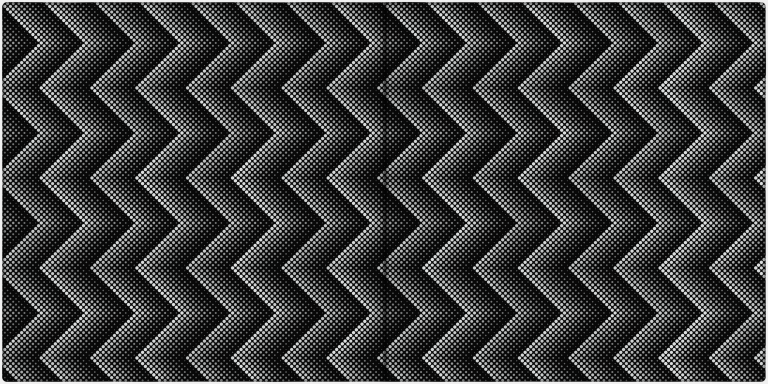
Write a Shadertoy shader that draws this pattern.

```glsl
// Upright zigzag bands of staggered halftone dots on dark cloth with a centre seam.

// Lengths are in canvas heights.
const float BAND_WIDTH  = 0.1242;    // about 16 bands across
const float ZIG_PERIOD  = 0.2344;    // about 4.3 zigzags down
const vec2  ZIG_TIP     = vec2(0.104, 0.771);
const float DOT_PITCH   = ZIG_PERIOD / 16.0;
const float MAX_COVER   = 0.56;      // dot coverage at the bright edge
const float MIN_COVER   = 0.03;
const float SEAM_OFFSET = 0.003;     // from the canvas centre
const float SEAM_WIDTH  = 0.006;
const float HEM_MARGIN  = 0.006;
const float HEM_RADIUS  = 0.012;
const float WEAR        = 0.16;
const vec3  CLOTH = vec3(0.033);
const vec3  INK   = vec3(0.87, 0.88, 0.88);
const vec3  PAPER = vec3(0.94);

vec2 hashGradient(vec2 cell) {
    vec2 h = vec2(dot(cell, vec2(127.1, 311.7)), dot(cell, vec2(269.5, 183.3)));
    return fract(sin(h) * 43758.5) * 2.0 - 1.0;
}

float gradientNoise(vec2 p) {
    vec2 i = floor(p), f = p - i;
    vec2 u = f * f * f * (f * (f * 6.0 - 15.0) + 10.0);
    vec2 e = vec2(1.0, 0.0);
    float low  = mix(dot(hashGradient(i), f),
                     dot(hashGradient(i + e.xy), f - e.xy), u.x);
    float high = mix(dot(hashGradient(i + e.yx), f - e.yx),
                     dot(hashGradient(i + e.xx), f - e.xx), u.x);
    return mix(low, high, u.y);
}

// Bright at the left edge of each band, fading to dark at its right edge.
float bandTone(vec2 p) {
    float zig = abs(fract(p.y / ZIG_PERIOD + 0.5) - 0.5) * ZIG_PERIOD;
    return 1.0 - fract((p.x - zig) / BAND_WIDTH);
}

// Two interleaved grids form the staggered dots; each dot has one tone.
float halftone(vec2 p, float pixel) {
    float ink = 0.0;
    for (int grid = 0; grid < 2; grid++) {
        vec2 shift = vec2(0.25, 0.0) + 0.5 * float(grid);
        vec2 centre = (round(p / DOT_PITCH - shift) + shift) * DOT_PITCH;
        float tone = bandTone(centre);
        float cover = mix(MIN_COVER, MAX_COVER, tone);
        float radius = DOT_PITCH * sqrt(cover * 0.5 / 3.14159);
        float dist = length(p - centre) - radius;
        float dotMask = 1.0 - smoothstep(-0.7 * pixel, 0.7 * pixel, dist);
        ink = max(ink, dotMask * mix(0.35, 1.0, tone));
    }
    return ink;
}

float roundedBox(vec2 p, vec2 halfSize, float radius) {
    vec2 q = abs(p) - halfSize + radius;
    return length(max(q, 0.0)) + min(max(q.x, q.y), 0.0) - radius;
}

void mainImage(out vec4 fragColor, in vec2 fragCoord) {
    float pixel = 1.0 / iResolution.y;
    vec2 p = fragCoord * pixel;
    vec2 halfCanvas = 0.5 * iResolution.xy * pixel;
    vec2 centred = p - halfCanvas;

    // Printed dots with slight unevenness
    float uneven = gradientNoise(p * 7.0) + 0.5 * gradientNoise(p * 31.0);
    float ink = halftone(p - ZIG_TIP, pixel) * (1.0 + WEAR * uneven);
    vec3 colour = mix(CLOTH, INK, clamp(ink, 0.0, 1.0));

    // Seam with a soft fold beside it
    float seam = abs(centred.x - SEAM_OFFSET) / SEAM_WIDTH;
    colour *= 1.0 - 0.5 * exp(-seam * seam) - 0.12 * exp(-0.25 * seam);

    // Hemmed outline
    float wobble = 0.0015 * gradientNoise(p * 9.0);
    float hem = roundedBox(centred, halfCanvas - HEM_MARGIN, HEM_RADIUS) + wobble;
    colour *= 1.0 - 0.4 * smoothstep(-0.012, 0.0, hem);
    colour = mix(colour, PAPER, smoothstep(-0.7 * pixel, 0.7 * pixel, hem));

    fragColor = vec4(colour, 1.0);
}
```
